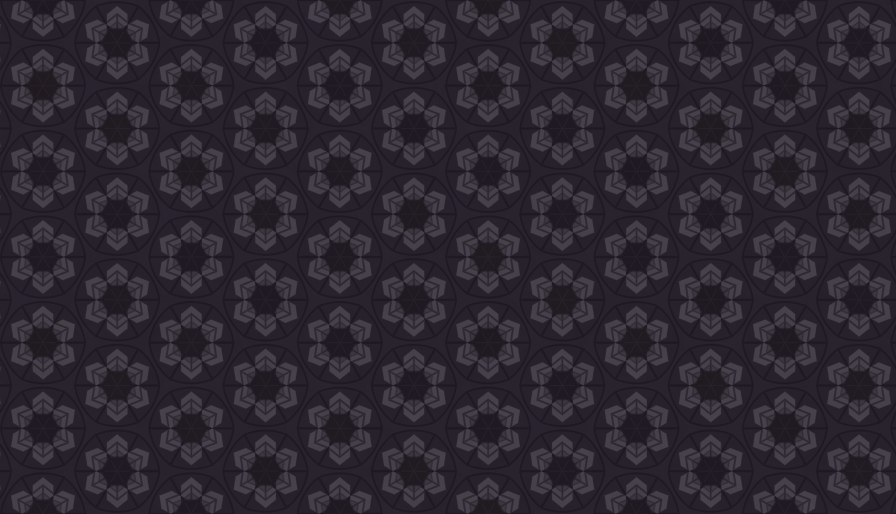
Reproduce this pattern procedurally as a Shadertoy shader.

```glsl
// Dark damask of six-petalled rosettes on a triangular lattice, joined by fine engraved lines.

const float ROWS = 6.0;                        // rosettes per canvas height
const vec2 LATTICE = vec2(1.7320508, 1.0);     // rectangular cell holding two rosettes
const vec2 ORIGIN = vec2(0.502, 0.0);          // first rosette centre

const vec3 SHADE = vec3(0.115, 0.095, 0.132);
const vec3 GROUND = vec3(0.150, 0.130, 0.170);
const vec3 MID = vec3(0.205, 0.185, 0.225);
const vec3 PALE = vec3(0.272, 0.252, 0.290);

// Coverage of the region where d is negative
float fill(float d, float blur) {
    return 1.0 - smoothstep(-blur, blur, d);
}

// Coverage of a line of given half width along d = 0
float stroke(float d, float halfWidth, float blur) {
    return fill(abs(d) - halfWidth, blur);
}

// Offset from the nearest rosette centre in xy, centre position in zw
vec4 nearestRosette(vec2 p) {
    vec2 evenCentre = round(p / LATTICE) * LATTICE;
    vec2 oddCentre = (floor(p / LATTICE) + 0.5) * LATTICE;
    vec2 a = p - evenCentre;
    vec2 b = p - oddCentre;
    return dot(a, a) < dot(b, b) ? vec4(a, evenCentre) : vec4(b, oddCentre);
}

// Folds six sectors onto one: x is the distance off the petal axis, y along it
vec2 foldSector(vec2 p) {
    const float SECTOR = 1.04719755;
    float angle = atan(p.x, p.y);
    angle -= SECTOR * round(angle / SECTOR);
    return length(p) * vec2(abs(sin(angle)), cos(angle));
}

// Signed distance to the arrow-shaped petal
float petalShape(vec2 q) {
    float tip = (q.y + 0.8 * q.x - 0.43) / 1.28;
    float base = (0.14 + 0.6 * q.x - q.y) / 1.17;
    return max(max(tip, base), q.x - 0.12);
}

// Dark chevrons and stem cut into the petal
float petalCuts(vec2 q, float blur) {
    float slope = q.y + 0.8 * q.x;
    float outer = stroke((slope - 0.335) / 1.28, 0.011, blur);
    float inner = stroke((slope - 0.250) / 1.28, 0.008, blur);
    float stem = fill(max(q.x - 0.010, q.y - 0.335), blur);
    return max(max(outer, 0.7 * inner), stem);
}

// Layered sines for soft, uneven wear
float wear(vec2 p) {
    float sum = 0.0;
    float gain = 0.5;
    for (int i = 0; i < 4; i++) {
        sum += gain * sin(p.x + 1.7 * sin(p.y)) * sin(p.y * 1.3 + 0.8);
        p = mat2(1.6, 1.2, -1.2, 1.6) * p + 2.3;
        gain *= 0.55;
    }
    return sum;
}

void mainImage(out vec4 fragColor, in vec2 fragCoord) {
    vec2 p = fragCoord / iResolution.y * ROWS - ORIGIN;
    float blur = max(0.75 * ROWS / iResolution.y, 0.009);

    vec4 cell = nearestRosette(p);
    vec2 q = foldSector(cell.xy);
    float radius = length(cell.xy);
    float spoke = dot(q, vec2(0.8660254, -0.5));
    float rim = q.y - 0.475 + 0.8 * q.x * q.x;

    // Ground, a little lighter in the bands between rims
    vec3 color = mix(GROUND, MID, 0.12 * fill(-rim, blur));

    // Engraved spokes and curved rims
    float lines = max(stroke(spoke, 0.013, blur) * fill(rim, blur),
                      stroke(rim, 0.011, blur));
    color = mix(color, SHADE, 0.95 * lines);

    // Petals: pale outer chevron, dimmer heart
    float heart = fill(q.y + 0.8 * q.x - 0.25, blur);
    color = mix(color, mix(PALE, MID, 0.6 * heart), fill(petalShape(q), blur));
    color = mix(color, GROUND, 0.8 * petalCuts(q, blur) * fill(petalShape(q), blur));

    // Dark eye with faint rays, its warmth differing per rosette
    float warmth = 0.5 + 0.5 * sin(dot(cell.zw, vec2(2.7, 4.1)));
    vec3 eye = SHADE + vec3(0.008, 0.004, -0.008) * warmth;
    color = mix(color, eye, 0.9 * fill(radius - 0.17, 2.0 * blur));
    float rays = stroke(spoke, 0.006, blur) * fill(radius - 0.15, blur);
    color = mix(color, MID, 0.35 * rays);

    color *= 1.0 + 0.035 * wear(p * 5.0);
    fragColor = vec4(color, 1.0);
}
```
